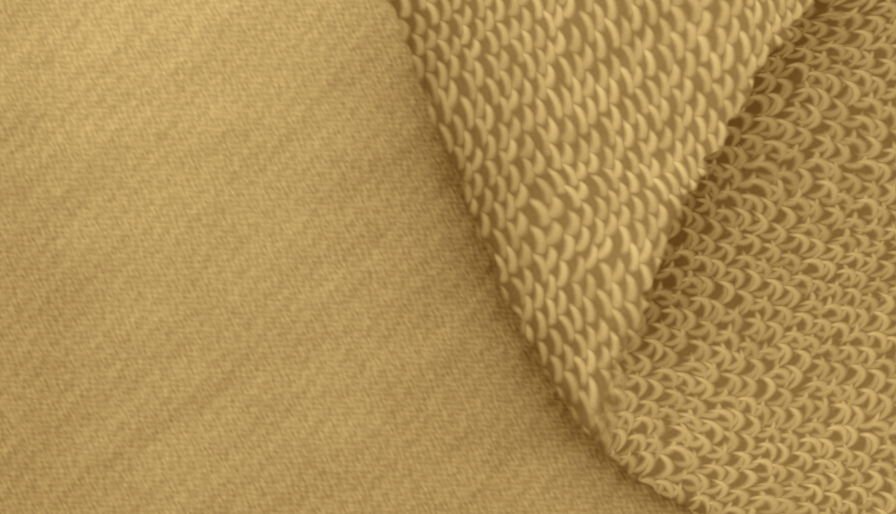
Reproduce this texture procedurally as a Shadertoy shader.

```glsl
float hash(vec2 p) {
    p = fract(p * vec2(0.1031, 0.1137));
    p += dot(p, p.yx + 33.33);
    return fract((p.x + p.y) * p.x * 17.0);
}

float noise(vec2 p) {
    vec2 i = floor(p), f = fract(p);
    f = f * f * (3.0 - 2.0 * f);
    return mix(mix(hash(i), hash(i + vec2(1, 0)), f.x),
               mix(hash(i + vec2(0, 1)), hash(i + vec2(1, 1)), f.x), f.y);
}

// Coordinates in axes turned counterclockwise by an angle
mat2 turn(float a) {
    return mat2(cos(a), -sin(a), sin(a), cos(a));
}

// Height of overlapping curved yarn strokes, one per jittered cell
float yarnLoops(vec2 q, float bend, float lean, float width) {
    float height = 0.0;
    vec2 cell = floor(q);
    for (int j = -1; j <= 1; j++) {
        for (int i = -1; i <= 1; i++) {
            vec2 id = cell + vec2(i, j);
            float r = hash(id + 71.0);
            vec2 jitter = vec2(r, hash(id + 113.0)) - 0.5;
            vec2 d = q - id - 0.5 - jitter * vec2(0.5, 0.35);
            d = turn(lean + (r - 0.5) * 0.9) * d;
            d.x += bend * (d.y * d.y - 0.12);
            float along = max(abs(d.y) - 0.45, 0.0);
            float ridge = 1.0 - length(vec2(d.x, along)) / width;
            float lit = 0.84 + 0.3 * d.y - 0.25 * d.x + 0.3 * jitter.y;
            height = max(height, smoothstep(0.0, 0.9, ridge) * lit);
        }
    }
    return height;
}

// Fine diagonal knit with small dark pits
float flatKnit(vec2 p) {
    vec2 q = turn(-0.6) * p + 0.005 * noise(p * 14.0);
    float pits = sin(q.x * 330.0 + sin(q.y * 210.0)) * sin(q.y * 440.0);
    float ribs = sin(dot(p, vec2(150.0, -120.0)) + 4.0 * noise(p * 9.0));
    float grain = noise(turn(-0.9) * p * vec2(110.0, 230.0)) - 0.5;
    float blotch = noise(turn(0.6) * p * vec2(9.0, 28.0)) - 0.5;
    return 0.06 * pits + 0.025 * ribs + 0.16 * grain + 0.09 * blotch;
}

void mainImage(out vec4 fragColor, in vec2 fragCoord) {
    vec2 p = fragCoord / iResolution.y;
    float px = 1.0 / iResolution.y;
    float t = 1.0 - p.y;

    // Signed horizontal distances to the fold outline and inner crease
    float wobble = noise(p * 42.0) - 0.5;
    float fold = p.x - (0.755 + 0.4 * t + 0.2 * pow(t, 8.0)) + 0.022 * wobble;
    float crease = p.x - (1.577 - 0.72 * t + 0.29 * t * t) + 0.03 * wobble;

    // Smooth cloth with the shadow cast by the fold
    vec2 glow = (p - vec2(0.22, 1.0)) * vec2(1.0, 1.3);
    float flatTone = 0.64 + 0.21 * exp(-3.5 * dot(glow, glow));
    flatTone += 0.05 * exp(-12.0 * dot(p - vec2(0.55, 0.4), p - vec2(0.55, 0.4)));
    flatTone -= 0.05 * smoothstep(0.3, 0.0, p.x);
    flatTone += flatKnit(p);
    float reach = min(fold, 0.0);
    float depth = smoothstep(1.05, 0.65, p.y);
    flatTone -= depth * (0.38 * exp(reach / 0.045) + 0.19 * exp(reach / 0.19));

    // Turned-over cloth: ribs climbing to the right
    vec2 warp = 0.035 * vec2(noise(p * 7.0), noise(p * 7.0 + 19.0));
    vec2 u = turn(0.62) * (p + warp);
    float foldYarn = yarnLoops(u / vec2(0.03, 0.042), 0.5, -0.75, 0.42);
    float foldTone = 0.33 + 0.53 * foldYarn;
    foldTone += 0.1 * (noise(u * vec2(5.0, 24.0)) - 0.5);
    foldTone -= 0.26 * exp(-max(fold, 0.0) / 0.05);
    foldTone += 0.08 * smoothstep(0.08, 0.3, fold) * smoothstep(0.0, 0.1, -crease);
    foldTone += 0.08 * exp(-pow((crease + 0.05) / 0.04, 2.0));

    // Open loops descending to the right, in two crossing layers
    vec2 w = turn(-0.42 + 0.1 * t) * (p + warp) / vec2(0.04, 0.041);
    float openYarn = yarnLoops(w, 1.2, 0.75, 0.36);
    openYarn = max(openYarn, 0.85 * yarnLoops(w + vec2(7.4, 3.15), 0.9, -0.5, 0.3));
    float openTone = 0.27 + 0.54 * openYarn;
    float hollow = smoothstep(0.18, 0.42, p.y);
    openTone -= hollow * 0.38 * exp(-max(crease, 0.0) / 0.1);
    openTone -= 0.22 * exp(-max(fold, 0.0) / 0.05);
    openTone += 0.06 * smoothstep(0.5, 0.1, p.y);

    // Layer the three surfaces
    float soft = mix(0.05, 0.007, hollow) + px;
    float loopTone = mix(foldTone, openTone, smoothstep(-soft, soft, crease));
    float edge = 0.008 + px;
    float tone = mix(flatTone, loopTone, smoothstep(-edge, edge, fold));
    tone += 0.05 * (noise(p * 190.0) - 0.5);

    vec3 color = mix(vec3(0.4, 0.27, 0.1), vec3(0.87, 0.75, 0.49), clamp(tone, 0.0, 1.05));
    fragColor = vec4(color, 1.0);
}
```
